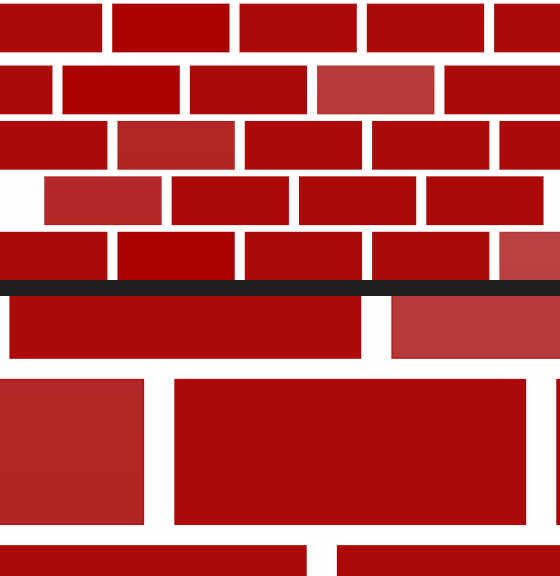
Top: the whole. Bottom: its middle third, enlarged.
Give the GLSL for this pattern, as a WebGL 1 fragment shader.

```glsl
precision highp float;
// Red brick wall in five staggered courses with white joints and a few faded bricks.

uniform vec2 u_resolution;

// Lengths are fractions of the canvas height.
#define BRICK_SIZE vec2(0.4188, 0.174)
#define BRICK_PITCH 0.4547
#define COURSE_PITCH 0.1979
#define TOP_COURSE_Y 0.013
#define SECOND_COURSE_Y 0.2341
#define OUTLINE_WIDTH 0.0018
#define BASE_FADE 0.037
#define BRICK_RED vec3(0.667, 0.0, 0.0)
#define FADED_TINT vec3(0.88, 1.0, 1.0)
#define MORTAR vec3(1.0, 0.998, 0.998)

// Per course: x of brick 0, index of the faded brick, its fade, index of the deep red brick.
vec4 courseStyle(float course) {
  if (course < 0.5) return vec4(0.4008, -9.0, 0.0, 0.0);
  if (course < 1.5) return vec4(0.2232, 2.0, 0.225, 0.0);
  if (course < 2.5) return vec4(0.4195, 0.0, 0.148, -9.0);
  if (course < 3.5) return vec4(0.1583, 0.0, 0.153, -9.0);
  return vec4(0.4195, 3.0, 0.255, 0.0);
}

float boxDistance(vec2 p, vec2 halfSize) {
  vec2 d = abs(p) - halfSize;
  return length(max(d, 0.0)) + min(max(d.x, d.y), 0.0);
}

float isIndex(float a, float b) {
  return 1.0 - step(0.5, abs(a - b));
}

void main() {
  float pixel = 1.0 / u_resolution.y;
  vec2 p = gl_FragCoord.xy * pixel;
  p.y = 1.0 - p.y;

  // Course: the joint under the top one is wider than the rest.
  float jointHalf = 0.5 * (COURSE_PITCH - BRICK_SIZE.y);
  float below = floor((p.y - SECOND_COURSE_Y + jointHalf) / COURSE_PITCH);
  float course = max(below + 1.0, 0.0);
  float courseTop = course < 0.5 ? TOP_COURSE_Y : SECOND_COURSE_Y + below * COURSE_PITCH;
  vec4 style = courseStyle(course);

  // Brick within the course.
  float gapHalf = 0.5 * (BRICK_PITCH - BRICK_SIZE.x);
  float index = floor((p.x - style.x + gapHalf) / BRICK_PITCH);
  vec2 corner = vec2(style.x + index * BRICK_PITCH, courseTop);
  vec2 local = p - corner - 0.5 * BRICK_SIZE;
  float dist = boxDistance(local, 0.5 * BRICK_SIZE);
  float coverage = clamp(0.5 - dist / pixel, 0.0, 1.0);

  // The fourth course holds four whole bricks only.
  float outsideRun = 1.0 - step(0.0, index) * step(index, 3.0);
  coverage *= 1.0 - isIndex(course, 3.0) * outsideRun;

  // Wear: faded bricks pale slightly toward the top, outlines stay deep red.
  float paleness = style.z * (1.0 - 0.05 * local.y / BRICK_SIZE.y);
  float fade = mix(BASE_FADE, paleness, isIndex(index, style.y));
  fade *= 1.0 - isIndex(index, style.w);
  float outline = clamp(0.5 + (dist + OUTLINE_WIDTH) / pixel, 0.0, 1.0);
  fade *= 1.0 - 0.5 * outline;

  vec3 brick = mix(BRICK_RED, FADED_TINT, fade);
  gl_FragColor = vec4(mix(MORTAR, brick, coverage), 1.0);
}
```
